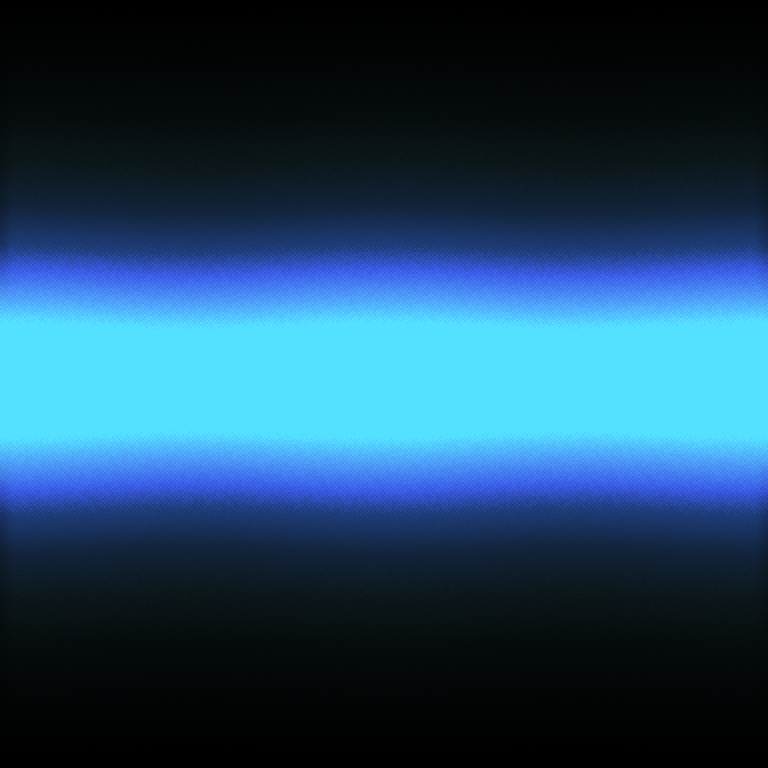
A Shadertoy shader for this background:

```glsl
// A soft horizontal beam of cyan light fading through blue into grainy black.
#define BEAM_Y 0.505
#define WAVE_SIZE 0.004
#define WAVE_COUNT 2.0
#define GRAIN_CELLS 384.0
#define GRAIN_SPREAD 0.012
#define GRAIN_DARK 0.30
#define SIDE_FADE 0.02

const vec3 CYAN  = vec3(0.33, 0.88, 1.00);
const vec3 SKY   = vec3(0.31, 0.63, 0.98);
const vec3 BLUE  = vec3(0.23, 0.36, 0.91);
const vec3 NAVY  = vec3(0.12, 0.24, 0.48);
const vec3 DUSK  = vec3(0.07, 0.14, 0.23);
const vec3 TEAL  = vec3(0.045, 0.09, 0.105);
const vec3 SHADE = vec3(0.02, 0.04, 0.04);

float hash(vec2 p) {
    return fract(sin(dot(p, vec2(12.9898, 78.233))) * 43758.5453);
}

float ramp(float a, float b, float x) {
    return clamp((x - a) / (b - a), 0.0, 1.0);
}

// Colour of the beam at a distance from its axis
vec3 beamColor(float d) {
    vec3 c = mix(CYAN, SKY, ramp(0.072, 0.103, d));
    c = mix(c, BLUE, ramp(0.103, 0.140, d));
    c = mix(c, NAVY, ramp(0.140, 0.170, d));
    c = mix(c, DUSK, ramp(0.170, 0.222, d));
    c = mix(c, TEAL, ramp(0.222, 0.280, d));
    c = mix(c, SHADE, ramp(0.280, 0.350, d));
    return mix(c, vec3(0.0), ramp(0.350, 0.480, d));
}

void mainImage(out vec4 fragColor, in vec2 fragCoord) {
    vec2 uv = fragCoord / iResolution.xy;

    // Fine checkered grain, with a random part
    vec2 cell = floor(uv * GRAIN_CELLS);
    float checker = mod(cell.x + cell.y, 2.0) - 0.5;
    float grain = mix(checker, hash(cell) - 0.5, 0.6);

    // Beam whose width swells gently along its length
    float swell = WAVE_SIZE * cos(6.28318 * WAVE_COUNT * uv.x);
    float d = abs(uv.y - BEAM_Y) - swell;
    vec3 color = beamColor(d + GRAIN_SPREAD * grain);

    // Stronger grain in the dark, and a slight fade at the sides
    color *= 1.0 + GRAIN_DARK * grain * smoothstep(0.15, 0.30, d);
    float side = min(uv.x, 1.0 - uv.x);
    float fade = mix(0.8, 1.0, smoothstep(0.0, SIDE_FADE, side));
    color *= mix(1.0, fade, smoothstep(0.08, 0.20, d));

    fragColor = vec4(color, 1.0);
}
```
